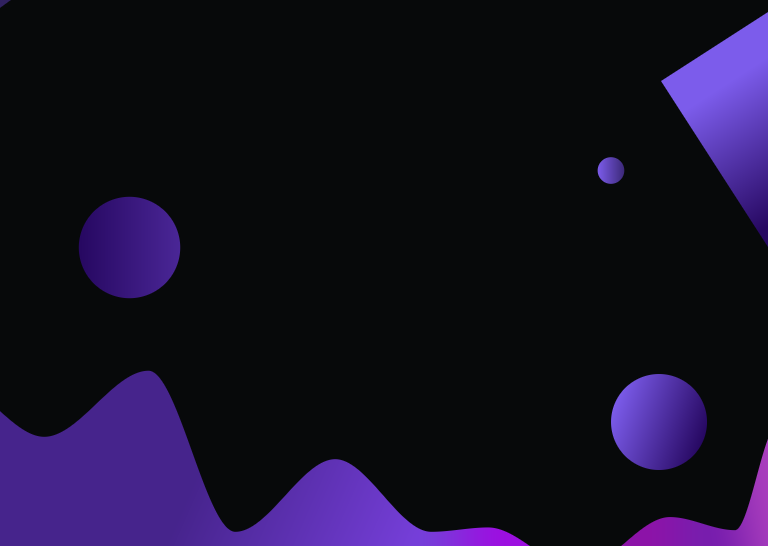
This background is drawn by a Shadertoy shader. Its source:

```glsl
// Dark backdrop with gradient discs, a tilted square and a wavy violet floor.
// Shapes are signed distances; the floor sums smooth steps between its crests
// and troughs. Lengths are in canvas heights, with the origin at lower left.

const vec3 NIGHT = vec3(0.027, 0.035, 0.039);
const vec3 INDIGO = vec3(0.150, 0.030, 0.380);
const vec3 PLUM = vec3(0.290, 0.150, 0.590);
const vec3 DUSK = vec3(0.235, 0.160, 0.470);
const vec3 LAVENDER = vec3(0.485, 0.360, 0.920);
const vec3 FLOOR_DARK = vec3(0.275, 0.140, 0.550);
const vec3 FLOOR_LIGHT = vec3(0.460, 0.245, 0.850);
const vec3 MAGENTA = vec3(0.610, 0.060, 0.880);
const vec3 BERRY = vec3(0.550, 0.075, 0.660);
const vec3 GRAPE = vec3(0.470, 0.115, 0.680);
const vec3 ORCHID = vec3(0.660, 0.240, 0.740);

// Discs: centre x, centre y, radius
const vec3 LEFT_DISC = vec3(0.2372, 0.5467, 0.0929);
const vec3 SMALL_DISC = vec3(1.1190, 0.6877, 0.0244);
const vec3 RIGHT_DISC = vec3(1.2070, 0.2271, 0.0879);

// Tilted square: left corner, direction of its upper edge, side
const vec2 SQUARE_CORNER = vec2(1.2106, 0.8516);
const vec2 SQUARE_AXIS = vec2(0.8404, 0.5419);
const float SQUARE_SIDE = 0.42;

// Alternating crests and troughs of the floor
const int TURNS = 11;
const vec2 TURN[TURNS] = vec2[TURNS](
    vec2(-0.092, 0.304), vec2(0.081, 0.200), vec2(0.272, 0.321),
    vec2(0.431, 0.026), vec2(0.614, 0.159), vec2(0.790, 0.026),
    vec2(0.894, 0.034), vec2(1.060, -0.043), vec2(1.227, 0.053),
    vec2(1.346, 0.029), vec2(1.425, 0.223));
const float GAP_START = 1.011;  // the floor dips out of view here
const float GAP_END = 1.110;

float coverage(float dist, float pixel) {
    return clamp(0.5 - dist / pixel, 0.0, 1.0);
}

float floorHeight(float x) {
    float height = TURN[0].y;
    for (int i = 1; i < TURNS; i++) {
        height += (TURN[i].y - TURN[i - 1].y)
                * smoothstep(TURN[i - 1].x, TURN[i].x, x);
    }
    // Sink the floor between its two visible parts
    float middle = 0.5 * (GAP_START + GAP_END);
    float halfGap = 0.5 * (GAP_END - GAP_START);
    return height - 0.05 * (1.0 - smoothstep(0.0, halfGap, abs(x - middle)));
}

vec3 floorColor(vec2 p) {
    float sweep = clamp((p.x - 0.44 * p.y - 0.305) / 0.45, 0.0, 1.0);
    vec3 violet = mix(FLOOR_DARK, FLOOR_LIGHT, sweep);
    vec3 leftPart = mix(violet, MAGENTA, smoothstep(0.76, 0.93, p.x));
    vec3 rightPart = mix(BERRY, GRAPE, smoothstep(1.18, 1.30, p.x));
    float glow = smoothstep(1.30, 1.44, p.x + 0.2 * p.y);
    rightPart = mix(rightPart, ORCHID, glow);
    return p.x < 0.5 * (GAP_START + GAP_END) ? leftPart : rightPart;
}

// Disc shaded from one colour to another along a unit direction
void paintDisc(inout vec3 color, vec2 p, float pixel, vec3 disc,
               vec2 direction, vec3 from, vec3 to) {
    vec2 q = p - disc.xy;
    float along = clamp(0.5 + 0.5 * dot(q, direction) / disc.z, 0.0, 1.0);
    color = mix(color, mix(from, to, along),
                coverage(length(q) - disc.z, pixel));
}

void paintSquare(inout vec3 color, vec2 p, float pixel) {
    vec2 q = p - SQUARE_CORNER;
    vec2 downAxis = vec2(SQUARE_AXIS.y, -SQUARE_AXIS.x);
    vec2 local = vec2(dot(q, SQUARE_AXIS), dot(q, downAxis));
    vec2 outside = abs(local - 0.5 * SQUARE_SIDE) - 0.5 * SQUARE_SIDE;
    float shade = clamp((local.y - 0.07) / 0.26, 0.0, 1.0);
    color = mix(color, mix(LAVENDER, INDIGO, shade),
                coverage(max(outside.x, outside.y), pixel));
}

void mainImage(out vec4 fragColor, in vec2 fragCoord) {
    float pixel = 1.0 / iResolution.y;
    vec2 p = fragCoord * pixel;
    vec3 color = NIGHT;

    // Sliver in the upper left corner
    float sliver = dot(p - vec2(0.0, 0.9855), vec2(0.588, -0.809));
    color = mix(color, DUSK * 0.8, coverage(sliver, pixel));

    paintSquare(color, p, pixel);
    paintDisc(color, p, pixel, LEFT_DISC, vec2(1.0, 0.0), INDIGO, PLUM);
    paintDisc(color, p, pixel, SMALL_DISC, vec2(1.0, 0.0), LAVENDER, DUSK);
    paintDisc(color, p, pixel, RIGHT_DISC, vec2(0.94, -0.34), LAVENDER, INDIGO);

    // Floor: height difference scaled by slope to approximate distance
    float height = floorHeight(p.x);
    float slope = (floorHeight(p.x + pixel) - height) / pixel;
    float dist = (p.y - height) / sqrt(1.0 + slope * slope);
    color = mix(color, floorColor(p), coverage(dist, pixel));

    fragColor = vec4(color, 1.0);
}
```
